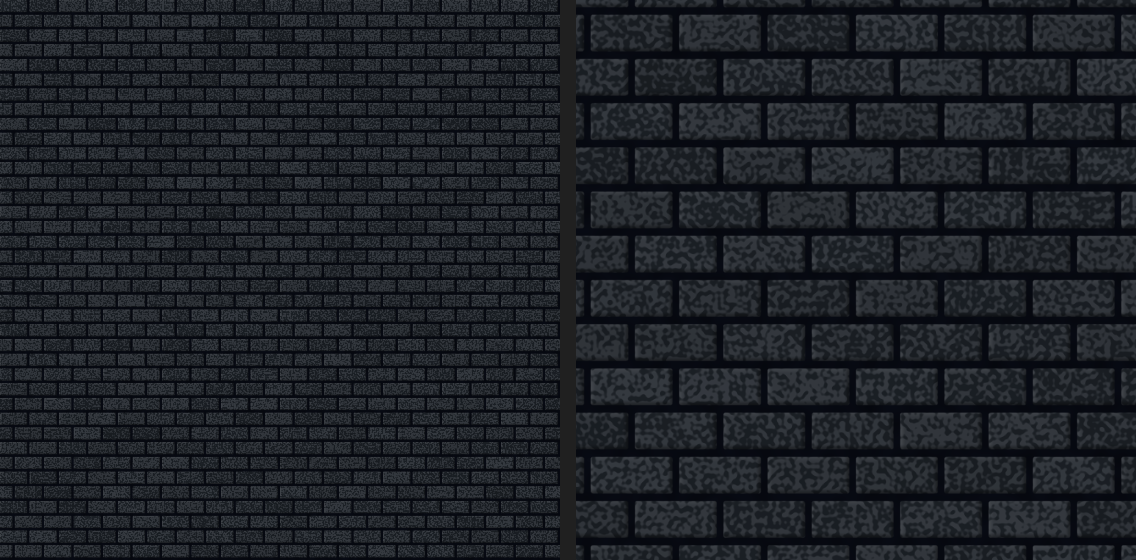
Left, the full canvas; right, a detail of the centre.
Write a Shadertoy shader that draws this texture.

```glsl
// Dark slate brick wall in running bond: each brick is a rounded box with a lit
// top-left rim, a shaded lower-right rim and a fine mottled grain.
// All lattices have whole-number periods, so the wall tiles on every side.

#define BRICKS vec2(19.0, 38.0)       // bricks across, courses down
#define JOINT vec2(0.15, 0.17)        // mortar widths, in course heights
#define CORNER 0.05                   // corner radius, in course heights
#define RIM 0.13                      // bevel width, in course heights
#define GRAIN_CELLS 304.0             // fine grain lattice across the canvas
#define PATCH_CELLS 95.0              // wear lattice across the canvas
#define VARIATION 0.22                // change of mottling between bricks
#define MORTAR vec3(0.025, 0.035, 0.065)
#define STONE_DARK vec3(0.098, 0.115, 0.135)
#define STONE_LIGHT vec3(0.195, 0.212, 0.235)
#define HIGHLIGHT vec3(0.275, 0.29, 0.31)

// Integer hash of a lattice point, two values in 0..1
vec2 hash2(vec2 cell) {
    uvec2 h = uvec2(ivec2(cell)) * uvec2(1597u, 3163u);
    uint n = (h.x ^ h.y) * 747797u + 28911u;
    n = ((n >> 15) ^ n) * 739397u;
    n = ((n >> 13) ^ n) * 915491u;
    n ^= n >> 16;
    return vec2(n & 65535u, n >> 16) / 65535.0;
}

float cornerSlope(vec2 cell, vec2 offset, float period) {
    float angle = 6.28319 * hash2(mod(cell, period) + period).x;
    return dot(vec2(cos(angle), sin(angle)), offset);
}

// Gradient noise that wraps after one canvas
float gradientNoise(vec2 uv, float period) {
    vec2 p = uv * period;
    vec2 i = floor(p), f = fract(p);
    vec2 s = f * f * f * (f * (f * 6.0 - 15.0) + 10.0);
    vec2 e = vec2(1.0, 0.0);
    float low = mix(cornerSlope(i, f, period),
                    cornerSlope(i + e, f - e, period), s.x);
    float high = mix(cornerSlope(i + e.yx, f - e.yx, period),
                     cornerSlope(i + 1.0, f - 1.0, period), s.x);
    return mix(low, high, s.y);
}

float roundedBox(vec2 p, vec2 halfSize, float radius) {
    vec2 d = abs(p) - halfSize + radius;
    return length(max(d, 0.0)) + min(max(d.x, d.y), 0.0) - radius;
}

void mainImage(out vec4 fragColor, in vec2 fragCoord) {
    vec2 uv = fragCoord / iResolution.xy;
    float pixel = BRICKS.y / iResolution.y;

    // Running bond: every other course moves by half a brick
    vec2 p = uv * BRICKS + vec2(0.25, -0.5) * JOINT;
    p.x += 0.5 * mod(floor(p.y) + 1.0, 2.0);
    vec2 brick = mod(floor(p), BRICKS);
    vec2 character = hash2(brick + 1000.0);

    // Brick outline, one course height as the unit
    vec2 q = (fract(p) - 0.5) * vec2(2.0, 1.0);
    vec2 halfSize = vec2(1.0, 0.5) - 0.5 * JOINT;
    float edge = max(0.5 * pixel, 0.02);
    float mask = 1.0 - smoothstep(-edge, edge, roundedBox(q, halfSize, CORNER));

    // Mottled stone, more or less worn from brick to brick
    float grain = gradientNoise(uv, GRAIN_CELLS);
    float wear = gradientNoise(uv + 0.37, PATCH_CELLS);
    float tone = grain + 0.25 * wear + VARIATION * (character.x - 0.5);
    vec3 color = mix(STONE_DARK, STONE_LIGHT, smoothstep(-0.22, 0.22, tone));
    color *= 0.94 + 0.12 * character.y;

    // Bevel: light from the upper left, broken up by the grain
    vec2 lit = 1.0 - smoothstep(0.0, RIM, vec2(q.x + halfSize.x, halfSize.y - q.y));
    vec2 dim = 1.0 - smoothstep(0.0, RIM, vec2(halfSize.x - q.x, q.y + halfSize.y));
    float shine = max(lit.x, 0.7 * lit.y) * smoothstep(-0.5, 0.4, tone);
    color = mix(color, HIGHLIGHT, 0.8 * shine);
    color *= 1.0 - 0.35 * max(dim.x, dim.y);

    // Mortar with a faint unevenness
    vec3 mortar = MORTAR * (1.0 + 0.3 * wear);
    fragColor = vec4(mix(mortar, color, mask), 1.0);
}
```
